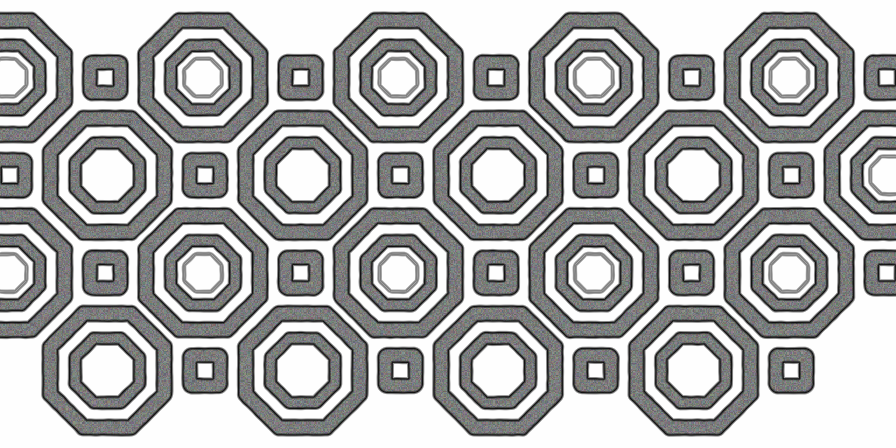
Give the GLSL for this pattern, as a WebGL 2 fragment shader.

```glsl
#version 300 es
precision highp float;

uniform vec2 u_resolution;
out vec4 fragColor;

// Layout, in canvas heights
const int ROWS = 4;
const int LAST_ROW = ROWS - 1;
const float PITCH = 0.4362;
const float ROW_STEP = 0.2180;
const float TOP_ROW_Y = 0.8268;
const float EVEN_START = 0.0169;
const float ODD_START = 0.2396;
const float LAST_COLUMN = 4.0;

// Outer and inner radius of each band
const vec2 OUTER_RING = vec2(0.1460, 0.1081);
const vec2 INNER_RING = vec2(0.0870, 0.0565);
const vec2 FINE_RING = vec2(0.0458, 0.0384);
const vec2 SQUARE = vec2(0.0518, 0.0160);
const float OCTAGON_ROUNDING = 0.018;
const float SQUARE_ROUNDING = 0.023;

// Strokes and texture
const float STROKE = 0.0047;
const float FINE_STROKE = 0.0024;
const float EDGE_SOFTNESS = 0.0048;
const float WOBBLE = 0.0012;
const float WOBBLE_SCALE = 70.0;
const float GRAIN_SCALE = 384.0;
const float COLOR_GRAIN = 0.13;
const float LIGHT_GRAIN = 0.10;

const vec3 PAPER = vec3(0.995);
const vec3 INK = vec3(0.05);
const vec3 STONE = vec3(0.48, 0.485, 0.485);
const vec3 FINE_INK = vec3(0.22);
const vec3 FINE_FILL = vec3(0.78);

// Integer hash, three values in 0..1
vec3 hash3(vec2 cell, int seed) {
    uvec3 v = uvec3(ivec3(cell, seed)) * 1664525u + 1013904223u;
    v.x += v.y * v.z; v.y += v.z * v.x; v.z += v.x * v.y;
    v ^= v >> 16u;
    v.x += v.y * v.z; v.y += v.z * v.x; v.z += v.x * v.y;
    return vec3(v >> 8u) / 16777216.0;
}

vec2 smoothNoise(vec2 p) {
    vec2 cell = floor(p), f = fract(p);
    f = f * f * (3.0 - 2.0 * f);
    vec2 low = mix(hash3(cell, 5).xy, hash3(cell + vec2(1, 0), 5).xy, f.x);
    vec2 high = mix(hash3(cell + vec2(0, 1), 5).xy, hash3(cell + vec2(1, 1), 5).xy, f.x);
    return mix(low, high, f.y);
}

// Fold into one half side, then measure to that side
float octagon(vec2 p, float radius, float rounding) {
    const vec2 foldNormal = vec2(0.92388, -0.38268);
    float r = radius - rounding;
    p = abs(p);
    if (p.x > p.y) p = p.yx;
    p -= 2.0 * max(dot(p, foldNormal), 0.0) * foldNormal;
    p -= vec2(min(p.x, 0.41421 * r), r);
    return length(p) * sign(p.y) - rounding;
}

float box(vec2 p, float halfSize, float rounding) {
    vec2 q = abs(p) - halfSize + rounding;
    return length(max(q, 0.0)) + min(max(q.x, q.y), 0.0) - rounding;
}

float octagonBand(vec2 p, vec2 radii) {
    return max(octagon(p, radii.x, OCTAGON_ROUNDING), -octagon(p, radii.y, 0.0));
}

float coverage(float d) {
    return clamp(0.5 - d / max(EDGE_SOFTNESS, 1.0 / u_resolution.y), 0.0, 1.0);
}

// Filled band with its stroke inside both edges
void paintBand(inout vec3 color, float d, float stroke, vec3 ink, vec3 fill) {
    vec3 body = mix(ink, fill, coverage(d + stroke));
    color = mix(color, body, coverage(d));
}

void main() {
    vec2 uv = gl_FragCoord.xy / u_resolution.y;
    vec2 p = uv + WOBBLE * (smoothNoise(uv * WOBBLE_SCALE) - 0.5);
    vec2 grainCell = floor(uv * GRAIN_SCALE);
    vec3 stone = STONE + COLOR_GRAIN * (hash3(grainCell, 17) - 0.5)
        + LIGHT_GRAIN * (hash3(grainCell, 29).x - 0.5);
    vec3 color = PAPER;

    for (int row = 0; row < ROWS; row++) {
        bool odd = row % 2 == 1;
        vec2 q = p - vec2(odd ? ODD_START : EVEN_START, TOP_ROW_Y - float(row) * ROW_STEP);

        // Octagons; the last row stops one short
        float column = round(q.x / PITCH);
        vec2 o = q - vec2(column * PITCH, 0.0);
        if (row < LAST_ROW || column < LAST_COLUMN) {
            paintBand(color, octagonBand(o, OUTER_RING), STROKE, INK, stone);
            paintBand(color, octagonBand(o, INNER_RING), STROKE, INK, stone);
            if (!odd || column >= LAST_COLUMN)
                paintBand(color, octagonBand(o, FINE_RING), FINE_STROKE, FINE_INK, FINE_FILL);
        }

        // Squares halfway between; the last row starts one late
        float gap = floor(q.x / PITCH);
        vec2 s = q - vec2((gap + 0.5) * PITCH, 0.0);
        if (row < LAST_ROW || gap >= 0.0) {
            float d = max(box(s, SQUARE.x, SQUARE_ROUNDING), -box(s, SQUARE.y, 0.0));
            paintBand(color, d, STROKE, INK, stone);
        }
    }
    fragColor = vec4(color, 1.0);
}
```
